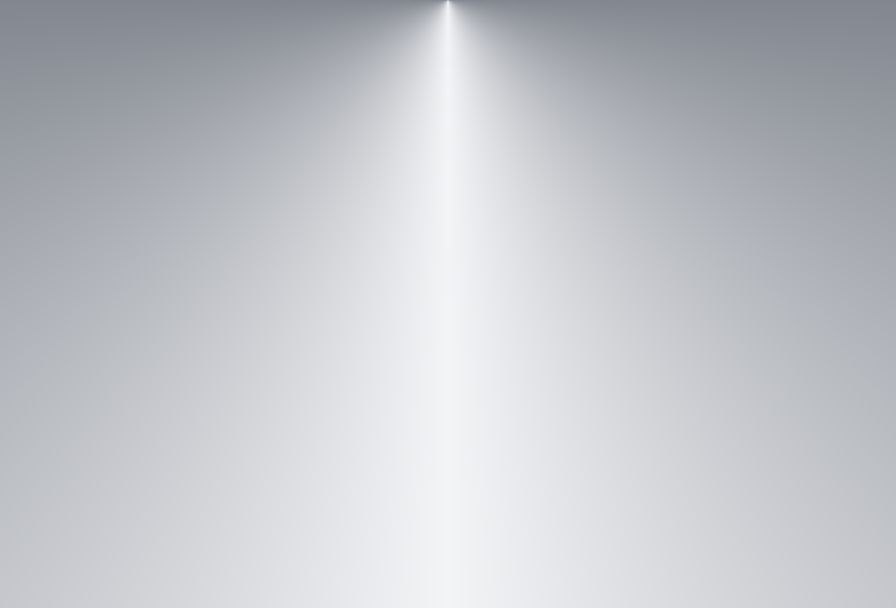
This background is drawn by a WebGL 2 fragment shader. Its source:

```glsl
#version 300 es
precision highp float;
// A pale beam fanning down from the top centre into slate grey, as a conic gradient.

uniform vec2 u_resolution;
out vec4 fragColor;

const float PI = 3.14159;

// Blend from the bright axis to the dark rays by angle away from straight down
vec3 conicBeam(vec2 fromApex) {
    float angle = atan(abs(fromApex.x), -fromApex.y);
    vec3 paleGrey = vec3(0.953, 0.957, 0.965);
    vec3 darkSlate = vec3(0.067, 0.094, 0.153);
    return mix(paleGrey, darkSlate, angle / PI);
}

void main() {
    // Canvas heights, measured from the apex at the top centre
    vec2 apex = vec2(0.5, 1.0) * u_resolution;
    vec2 fromApex = (gl_FragCoord.xy - apex) / u_resolution.y;
    fragColor = vec4(conicBeam(fromApex), 1.0);
}
```
